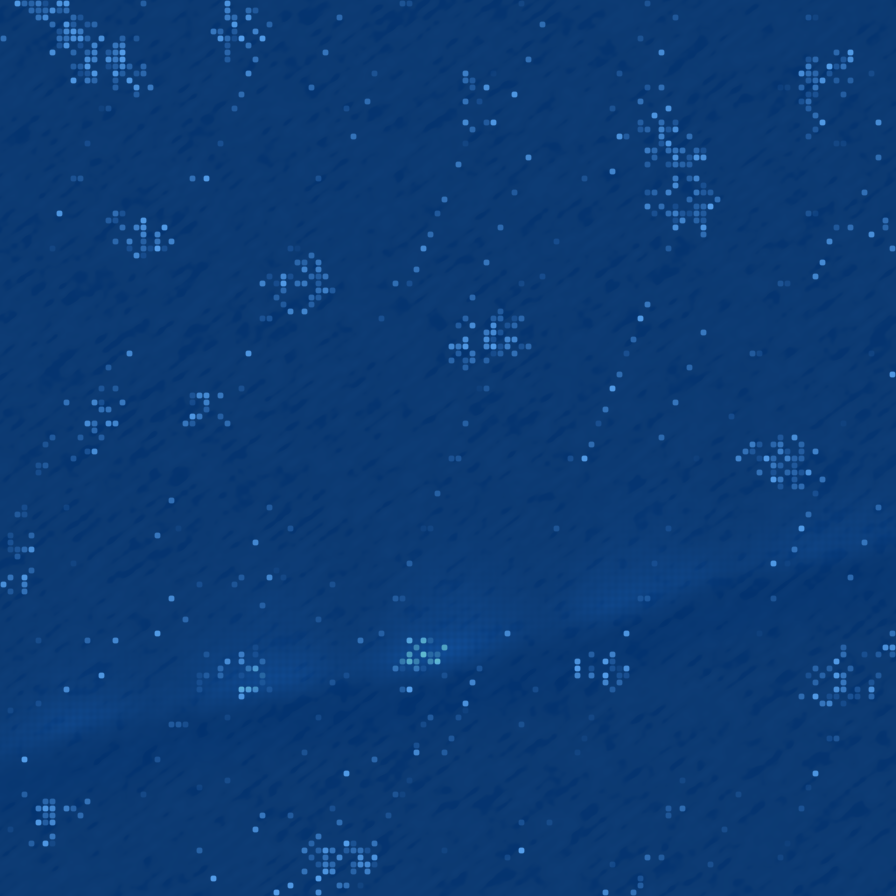
This background is drawn by a WebGL 1 fragment shader. Its source:

```glsl
precision highp float;
// Deep blue water-like field with clustered square glints and a soft slanted wave of light.

uniform vec2 u_resolution;

const vec3 BASE_COLOR  = vec3(0.047, 0.228, 0.450);
const vec3 SHADE_COLOR = vec3(0.015, 0.205, 0.445);
const vec3 GLOW_COLOR  = vec3(0.065, 0.310, 0.610);
const vec3 DIM_GLINT   = vec3(0.110, 0.330, 0.600);
const vec3 LIT_GLINT   = vec3(0.330, 0.620, 0.920);
const vec3 CYAN_GLINT  = vec3(0.380, 0.740, 0.820);

const float GLINT_GRID     = 128.0; // glint cells across the canvas
const float CLUSTER_GRID   = 5.0;   // possible clusters across the canvas
const float CLUSTER_CHANCE = 0.70;
const float CLUSTER_FILL   = 0.62;  // share of lit cells at a cluster core
const float STRAY_CHANCE   = 0.006;
const float GRAIN_CONTRAST = 0.020;
const float WAVE_HEIGHT    = 0.165;
const float WAVE_SLOPE     = 0.235;
const float TAU = 6.28318;

float hash(vec2 p) {
  return fract(sin(dot(p, vec2(127.1, 311.7))) * 43758.5453);
}

float noise(vec2 p) {
  vec2 i = floor(p);
  vec2 f = fract(p);
  f = f * f * (3.0 - 2.0 * f);
  return mix(mix(hash(i), hash(i + vec2(1.0, 0.0)), f.x),
             mix(hash(i + vec2(0.0, 1.0)), hash(i + vec2(1.0, 1.0)), f.x), f.y);
}

vec2 rotate(vec2 p, float angle) {
  float c = cos(angle);
  float s = sin(angle);
  return vec2(c * p.x + s * p.y, c * p.y - s * p.x);
}

// Density of glints from ragged elliptical clusters on a jittered grid.
float clusterDensity(vec2 p) {
  vec2 home = floor(p * CLUSTER_GRID);
  float ragged = 0.7 * (noise(p * 32.0) - 0.5);
  float density = 0.0;
  for (int y = -1; y <= 1; y++) {
    for (int x = -1; x <= 1; x++) {
      vec2 id = home + vec2(float(x), float(y));
      float present = step(hash(id + 3.7), CLUSTER_CHANCE);
      vec2 center = (id + 0.1 + 0.8 * vec2(hash(id + 11.3), hash(id + 27.9))) / CLUSTER_GRID;
      float size = hash(id + 41.1);
      vec2 radii = vec2(mix(0.035, 0.085, size * size), mix(0.022, 0.045, size));
      vec2 q = rotate(p - center, (hash(id + 63.5) - 0.5) * 2.4) / radii;
      float body = 1.0 - smoothstep(0.45, 1.15, length(q) + ragged);
      density = max(density, present * body * mix(0.55, 1.0, size));
    }
  }
  return density;
}

// x: light above the crest, y: shade below it.
vec2 waveLight(vec2 p) {
  float d = p.y - WAVE_HEIGHT - WAVE_SLOPE * p.x - 0.010 * sin(p.x * 9.0);
  float swell = 0.5 + 0.5 * cos((p.x - 0.285) * TAU / 0.215);
  float middle = exp(-pow((p.x - 0.45) / 0.30, 2.0));
  float patches = 0.20 + swell * (0.15 + 0.55 * middle);
  patches *= 0.75 + 0.5 * noise(p * vec2(14.0, 30.0));
  float light = smoothstep(-0.035, 0.012, d) * exp(-max(d, 0.0) / 0.045);
  float shade = exp(-pow((d + 0.050) / 0.035, 2.0));
  return vec2(light * patches, shade * 0.45);
}

// Fine diagonal ripples, with a little isotropic grain.
float ripples(vec2 p) {
  vec2 q = rotate(p, 0.65);
  float streaks = noise(q * vec2(45.0, 150.0));
  return 0.7 * streaks + 0.3 * noise(p * 128.0 + 17.0) - 0.5;
}

void main() {
  vec2 p = gl_FragCoord.xy / u_resolution.y;
  vec2 wave = waveLight(p);

  // Water body
  float grain = ripples(p);
  float broad = noise(p * 5.0 + 8.0);
  float shade = 0.75 * smoothstep(0.12, 0.32, -grain + 0.12 * (broad - 0.5));
  vec3 color = mix(BASE_COLOR, SHADE_COLOR, clamp(shade + wave.y, 0.0, 1.0));
  color += GRAIN_CONTRAST * grain * vec3(0.7, 1.0, 1.3);

  // Light on the wave, with a faint woven grid
  vec2 weave = cos(p * GLINT_GRID * TAU);
  float woven = 1.0 - 0.10 * (weave.x + weave.y);
  color = mix(color, GLOW_COLOR, clamp(wave.x * woven, 0.0, 1.0));

  // Glints, one soft square per lit cell
  vec2 cell = floor(p * GLINT_GRID);
  vec2 local = abs(fract(p * GLINT_GRID) - 0.5);
  float density = clusterDensity((cell + 0.5) / GLINT_GRID);
  float lit = step(hash(cell + 5.3), density * CLUSTER_FILL);
  float stray = step(hash(cell + 71.9), STRAY_CHANCE);
  float level = hash(cell + 19.4);
  vec3 bright = mix(LIT_GLINT, CYAN_GLINT, smoothstep(0.3, 0.6, wave.x));
  vec3 glint = mix(DIM_GLINT, bright, level * mix(0.4, 1.0, lit));
  float square = 1.0 - smoothstep(0.24, 0.54, length(pow(local, vec2(1.5))) * 1.45);
  float strength = max(lit * mix(0.65, 1.0, level), stray * mix(0.2, 0.75, level));
  color = mix(color, glint, square * strength);

  gl_FragColor = vec4(color, 1.0);
}
```
